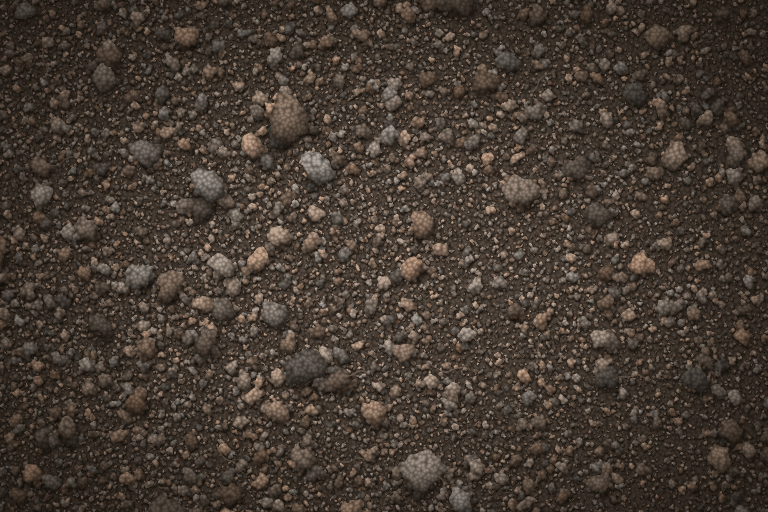
This texture is drawn by a WebGL 1 fragment shader. Its source:

```glsl
precision highp float;
// Dry brown soil: crumbs and clods strewn over darker gaps, lit from above.
// Layers of cellular domes grow in size and thin out; fine grit, a few
// curved root fibres and a soft vignette finish the ground.

uniform vec2 u_resolution;

const vec3 DARK_SOIL = vec3(0.09, 0.07, 0.05);
const vec3 PALE_SOIL = vec3(0.56, 0.50, 0.45);
const vec3 WARM_TINT = vec3(1.08, 0.98, 0.90);
const vec3 COOL_TINT = vec3(0.94, 1.00, 1.05);
const vec2 LIGHT_DIR = vec2(-0.35, 0.94);

vec3 hash3(vec2 id, float seed) {
  vec3 k = fract((id.xyx + seed) * vec3(0.1031, 0.1030, 0.0973));
  k += dot(k, k.yxz + 33.33);
  return fract((k.xxy + k.yzz) * k.zyx);
}

vec2 rotate(vec2 p, float angle) {
  float c = cos(angle), s = sin(angle);
  return vec2(c * p.x - s * p.y, s * p.x + c * p.y);
}

// Layered sines that roughen the outlines of the clods.
vec2 wobble(vec2 g) {
  return 0.07 * sin(g.yx * 5.3 + 2.0 * sin(g * 2.1))
       + 0.04 * sin(g.yx * 12.7 + 3.0 * sin(g * 4.7));
}

// One layer of domes: x = light, y = cover, z = random tone, w = shadow.
vec4 clodLayer(vec2 p, float size, float density, float seed, float pixel) {
  vec2 g = p / size;
  g += wobble(g + seed);
  vec2 cell = floor(g);
  vec4 layer = vec4(0.0);
  float top = 0.0;
  for (int j = -1; j <= 1; j++) {
    for (int i = -1; i <= 1; i++) {
      vec2 id = cell + vec2(float(i), float(j));
      vec3 place = hash3(id, seed);
      vec3 kind = hash3(id, seed + 57.31);
      if (kind.y > density) continue;
      float radius = mix(0.32, 0.62, kind.x * kind.x);
      vec2 q = (g - id - place.xy) / radius;
      float d = length(rotate(q, kind.z * 6.28) * vec2(0.92, 1.2));
      float height = (1.0 - d * d) * radius;
      float shade = 1.0 - smoothstep(0.65, 1.3, length(q + 0.25 * LIGHT_DIR));
      layer.w = max(layer.w, shade);
      if (height > top) {
        top = height;
        float dome = sqrt(max(1.0 - d * d, 0.0));
        float edge = 1.5 * pixel / (size * radius);
        layer.x = 0.55 * dome + 0.45 * dot(q, LIGHT_DIR);
        layer.y = smoothstep(0.0, edge, 1.0 - d);
        layer.z = place.z;
      }
    }
  }
  return layer;
}

// Distance to the nearest cell point, used for sandy grit.
float cellular(vec2 g, float seed) {
  vec2 cell = floor(g);
  float nearest = 2.0;
  for (int j = -1; j <= 1; j++) {
    for (int i = -1; i <= 1; i++) {
      vec2 id = cell + vec2(float(i), float(j));
      nearest = min(nearest, distance(g, id + hash3(id, seed).xy));
    }
  }
  return nearest;
}

// Coverage of a thin bent strand lying inside some of the cells.
float fibre(vec2 p, float size, float chance, float seed, float pixel) {
  vec2 id = floor(p / size);
  vec3 place = hash3(id, seed);
  vec3 kind = hash3(id, seed + 23.7);
  vec2 q = rotate(fract(p / size) - mix(vec2(0.35), vec2(0.65), place.xy), place.z * 6.28);
  float bend = (kind.x - 0.5) * 5.0 * q.x * q.x + 0.012 * sin(q.x * 30.0);
  float across = abs(q.y - bend) * size;
  float ends = 1.0 - smoothstep(0.12, 0.26, abs(q.x));
  return step(kind.y, chance) * ends * (1.0 - smoothstep(0.0006, 0.0006 + pixel, across));
}

void main() {
  float pixel = 1.0 / u_resolution.y;
  vec2 uv = gl_FragCoord.xy / u_resolution;
  vec2 p = gl_FragCoord.xy * pixel;

  // Paint crumbs first, then ever larger and rarer clods.
  float tone = 0.26;
  float hue = 0.5;
  float size = 0.0105;
  float density = 0.95;
  for (int n = 0; n < 5; n++) {
    float amount = density * mix(1.2, 0.85, uv.x);
    vec4 clod = clodLayer(p, size, amount, 11.3 + 19.7 * float(n), pixel);
    float surface = (0.22 + 0.5 * clod.x) * (0.7 + 0.6 * clod.z);
    tone *= 1.0 - 0.5 * clod.w * (1.0 - clod.y);
    tone = mix(tone, surface, clod.y);
    hue = mix(hue, fract(clod.z * 7.0), clod.y);
    size *= 1.65;
    density *= 0.56;
  }

  // Grit, fibres and the fall-off of light towards the corners.
  tone *= 1.38 - 0.8 * cellular(p / 0.0075, 3.9);
  tone = mix(tone, 0.52, 0.6 * fibre(p, 0.19, 0.3, 41.7, pixel));
  float vignette = smoothstep(0.1, 0.75, length((uv - 0.5) * vec2(1.0, 0.9)));
  tone *= mix(1.55, 0.65, vignette);
  tone = clamp(0.44 + 1.2 * (tone - 0.44), -0.12, 1.35);

  vec3 soil = mix(DARK_SOIL, PALE_SOIL, tone);
  gl_FragColor = vec4(soil * mix(COOL_TINT, WARM_TINT, hue), 1.0);
}
```
